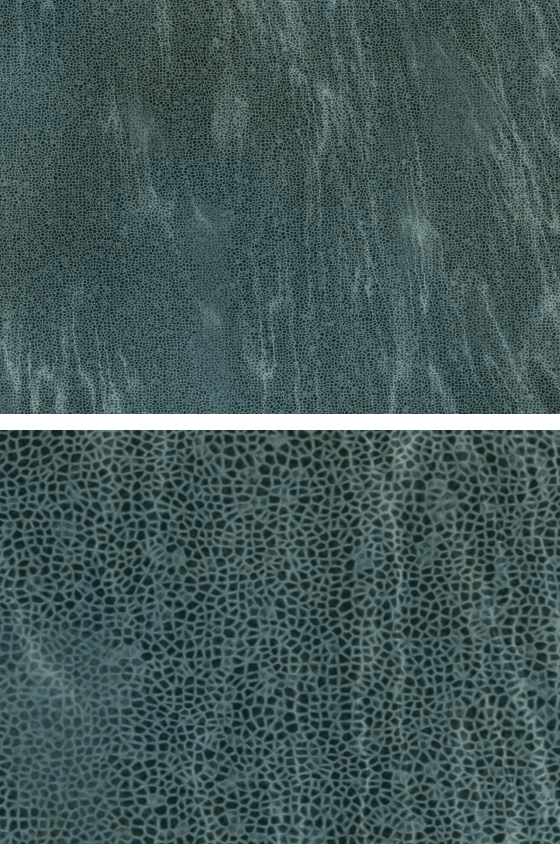
Top, the full canvas; bottom, a detail of the centre.
Write a Shadertoy shader that draws this texture.

```glsl
// Worn blue-green leather: fine pebbled grain crossed by pale, mostly upright creases.

const vec3 DARK_HIDE = vec3(0.11, 0.18, 0.17);
const vec3 PALE_HIDE = vec3(0.43, 0.53, 0.54);
const vec3 BLUE_SHIFT = vec3(-0.022, 0.0, 0.028);

const vec2 GRAIN_CELLS = vec2(120.0, 138.0);  // pebbles per canvas height
const float GRAIN_JITTER = 0.85;
const float GRAIN_EDGE = 0.6;
const vec2 CREASE_FREQ = vec2(44.0, 5.5);
const float CREASE_SHARPNESS = 6.0;
const float CREASE_ZIGZAG = 0.009;

const float MEAN_TONE = 0.44;
const float GRAIN_CONTRAST = 0.80;
const float CREASE_CONTRAST = 0.62;
const float CLOUD_CONTRAST = 0.38;
const float SPECK_CONTRAST = 0.30;
const int SAMPLES = 2;                        // per axis

float hash(vec2 p) {
    return fract(sin(dot(p, vec2(127.1, 311.7))) * 43758.545);
}

vec2 hash2(vec2 p) {
    return vec2(hash(p), hash(p + 57.3));
}

float noise(vec2 p) {
    vec2 cell = floor(p);
    vec2 f = fract(p);
    f = f * f * (3.0 - 2.0 * f);
    float low = mix(hash(cell), hash(cell + vec2(1.0, 0.0)), f.x);
    float high = mix(hash(cell + vec2(0.0, 1.0)), hash(cell + vec2(1.0, 1.0)), f.x);
    return mix(low, high, f.y);
}

float fbm(vec2 p) {
    float sum = 0.0;
    float weight = 0.53;
    for (int i = 0; i < 4; i++) {
        sum += weight * noise(p);
        p = mat2(1.6, 1.2, -1.2, 1.6) * p + 13.7;
        weight *= 0.5;
    }
    return sum;
}

// Bright net between the pebbles: 1 on a border, 0 inside a cell.
float grainNet(vec2 p) {
    vec2 cell = floor(p);
    float nearest = 8.0;
    float second = 8.0;
    for (int y = -1; y <= 1; y++) {
        for (int x = -1; x <= 1; x++) {
            vec2 id = cell + vec2(x, y);
            vec2 seed = id + 0.5 + GRAIN_JITTER * (hash2(id) - 0.5);
            float d = length(p - seed);
            second = min(second, max(nearest, d));
            nearest = min(nearest, d);
        }
    }
    return 1.0 - smoothstep(0.0, GRAIN_EDGE, second - nearest);
}

// Thin ridges along the middle level of a stretched noise.
float creaseLayer(vec2 p) {
    float ridge = 1.0 - abs(2.0 * noise(p * CREASE_FREQ) - 1.0);
    return pow(ridge, CREASE_SHARPNESS);
}

float creases(vec2 p) {
    // Leaning, slowly bending flow with a zigzag as fine as the pebbles
    float lean = 0.32 * p.y * smoothstep(0.65, 1.25, p.x);
    float bend = 0.16 * noise(p * vec2(2.6, 1.7) + 4.0);
    float zigzag = CREASE_ZIGZAG * (noise(p * 75.0) + noise(p * 31.0) - 1.0);
    vec2 flow = vec2(p.x + lean + bend + zigzag, p.y);

    // Creases gather in upright bundles
    float bundle = smoothstep(0.36, 0.68, fbm(flow * vec2(7.0, 1.9) + 21.0));
    float upright = creaseLayer(flow) * mix(0.12, 1.0, bundle);
    vec2 slanted = vec2(flow.x + 0.22 * p.y, p.y) + 9.4;
    float crossBundle = smoothstep(0.48, 0.72, fbm(slanted * vec2(5.0, 2.4)));
    return max(upright, 0.85 * creaseLayer(slanted) * crossBundle);
}

vec3 leather(vec2 p) {
    float crease = creases(p);
    float cloud = fbm(p * vec2(4.2, 2.6) + 2.0);
    float scuff = smoothstep(0.60, 0.78, fbm(p * vec2(6.0, 4.5) + 37.0));
    float speck = noise(p * 340.0);

    vec2 warp = vec2(noise(p * 24.0), noise(p * 24.0 + 50.0)) - 0.5;
    float net = grainNet((p + 0.008 * warp) * GRAIN_CELLS);

    float tone = MEAN_TONE;
    tone += GRAIN_CONTRAST * (net - 0.5) * (1.0 - 0.45 * scuff);
    tone += CREASE_CONTRAST * (crease - 0.16);
    tone += CLOUD_CONTRAST * (cloud - 0.5) + 0.10 * scuff;
    tone += SPECK_CONTRAST * (speck - 0.5);
    tone = clamp(tone, -0.12, 1.5);

    // Blue and green drift in patches and in small flecks
    float hue = 2.0 * (fbm(p * 2.3 + 71.0) - 0.5) + 0.8 * (noise(p * 90.0) - 0.5);
    hue -= 0.6 * crease;
    return mix(DARK_HIDE, PALE_HIDE, tone) + BLUE_SHIFT * hue;
}

void mainImage(out vec4 fragColor, in vec2 fragCoord) {
    vec3 color = vec3(0.0);
    for (int y = 0; y < SAMPLES; y++) {
        for (int x = 0; x < SAMPLES; x++) {
            vec2 offset = (vec2(x, y) + 0.5) / float(SAMPLES) - 0.5;
            color += leather((fragCoord + offset) / iResolution.y);
        }
    }
    fragColor = vec4(color / float(SAMPLES * SAMPLES), 1.0);
}
```
